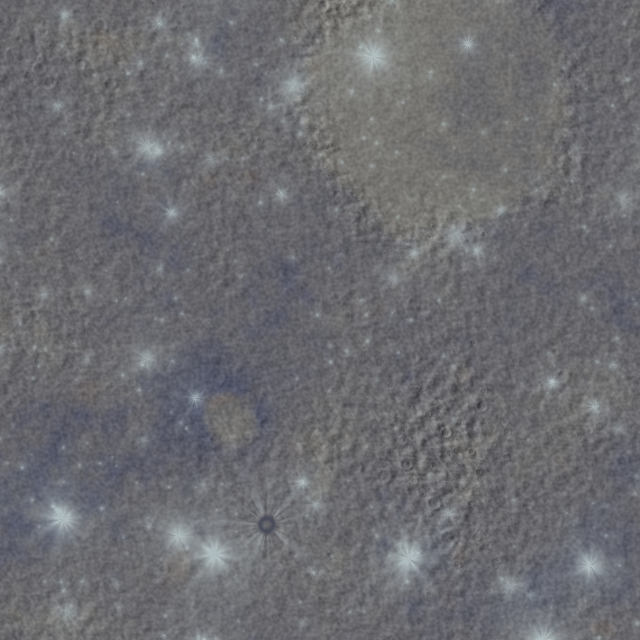
Give the GLSL for this texture, as a Shadertoy shader.

```glsl
// A cratered grey planet surface: blue lowlands, a tan lava basin, rough hills.
// Gradient-noise fbm sets colour and side-lit relief; jittered cell grids
// scatter the shaded craters and the pale, rayed impact spots.

const vec3 BLUE = vec3(0.305, 0.320, 0.400);
const vec3 GREY = vec3(0.402, 0.400, 0.417);
const vec3 TAN = vec3(0.462, 0.456, 0.440);
const vec3 RUST = vec3(0.470, 0.405, 0.360);
const vec3 ICE = vec3(0.740, 0.800, 0.810);
const vec2 LIGHT = vec2(-0.86, 0.51);        // direction towards the sun
const vec2 BASIN = vec2(0.69, 0.84);
const vec2 MARE = vec2(0.36, 0.345);
const vec2 RAYED = vec2(0.417, 0.18);
const vec2 HILLS = vec2(0.68, 0.27);
const float BASIN_RADIUS = 0.205;
const float RELIEF = 0.16;
const float CRATER_DEPTH = 0.10;
const float GRAIN = 0.065;

vec4 hash4(vec2 p) {
    vec4 q = fract(p.xyxy * vec4(0.1031, 0.1030, 0.0973, 0.1099));
    q += dot(q, q.wzxy + 33.33);
    return fract((q.xxyz + q.yzzw) * q.zywx);
}

vec2 gradient(vec2 cell) {
    float a = 6.2832 * hash4(cell + 57.0).x;
    return vec2(cos(a), sin(a));
}

float noise(vec2 p) {
    vec2 i = floor(p), f = p - i;
    vec2 u = f * f * f * (f * (f * 6.0 - 15.0) + 10.0);
    vec2 e = vec2(0.0, 1.0);
    return mix(mix(dot(gradient(i), f), dot(gradient(i + e.yx), f - e.yx), u.x),
               mix(dot(gradient(i + e), f - e), dot(gradient(i + 1.0), f - 1.0), u.x), u.y);
}

float fbm(vec2 p, int octaves) {
    float sum = 0.0, amp = 1.0;
    for (int i = 0; i < octaves; i++) {
        sum += amp * noise(p);
        p = mat2(1.6, 1.2, -1.2, 1.6) * p + 17.3;
        amp *= 0.55;
    }
    return sum;
}

// Soft round patch: 1 at the centre, fading over the given radius
float patchAt(vec2 p, vec2 centre, float radius) {
    vec2 d = (p - centre) / radius;
    return exp(-dot(d, d));
}

// Sunlit slope of one bowl with a raised rim; d is in crater radii
float bowl(vec2 d) {
    float x = length(d);
    float wall = exp(-pow((x - 0.72) / 0.25, 2.0));
    float rim = exp(-pow((x - 1.18) / 0.22, 2.0));
    return (0.65 * rim - wall) * dot(d, LIGHT) / max(x, 0.05) - 0.25 * exp(-2.0 * x * x);
}

float craters(vec2 p, float cells, float density) {
    vec2 q = p * cells, base = floor(q);
    float shade = 0.0;
    for (int k = 0; k < 9; k++) {
        vec2 cell = base + vec2(k % 3, k / 3) - 1.0;
        vec4 h = hash4(cell + cells * 3.0);
        float radius = mix(0.13, 0.30, h.z * h.z);
        shade += step(h.w, density) * mix(0.4, 1.0, h.w / density) * bowl((q - cell - h.xy) / radius);
    }
    return shade;
}

// Pale impact spots with a small core and a ragged halo
float spots(vec2 p, float cells, float density) {
    vec2 q = p * cells, base = floor(q);
    float glow = 0.0;
    for (int k = 0; k < 9; k++) {
        vec2 cell = base + vec2(k % 3, k / 3) - 1.0;
        vec4 h = hash4(cell + cells * 5.0 + 11.0);
        vec2 d = q - cell - h.xy;
        float x = length(d), size = mix(0.05, 0.13, h.z);
        float rays = 1.0 + 1.3 * noise(d / max(x, 0.01) * 3.0 + cell * 7.0);
        float halo = 0.38 * rays * exp(-x / (size * 1.9)) * smoothstep(1.0, 0.3, x);
        glow += step(h.w, density) * mix(0.3, 1.0, h.z) * (halo + 0.55 * exp(-x * x / (size * size)));
    }
    return glow;
}

void mainImage(out vec4 fragColor, in vec2 fragCoord) {
    vec2 p = fragCoord / iResolution.xy;
    float broad = fbm(p * 3.2 + 4.7, 5), mottle = fbm(p * 21.0 + 9.0, 5);

    // Regions
    float edge = length(p - BASIN) - BASIN_RADIUS + 0.035 * fbm(p * 9.0, 4);
    float basin = smoothstep(0.025, -0.025, edge);
    float rim = exp(-pow(edge / 0.03, 2.0));
    float mare = patchAt(p, MARE, 0.10) + 0.8 * patchAt(p, vec2(0.84, 0.08), 0.13)
               + 0.7 * patchAt(p, vec2(0.97, 0.30), 0.06) + 0.6 * patchAt(p, vec2(0.05, 0.86), 0.08);
    float island = smoothstep(0.05, 0.025, length(p - MARE) + 0.015 * mottle);
    float hills = patchAt(p * vec2(1.0, 0.45), HILLS * vec2(1.0, 0.45), 0.085);
    float rough = clamp(0.45 + broad * 0.5 + 0.8 * hills + 0.6 * rim - 0.35 * basin, 0.15, 1.4);

    // Colour: negative tone is blue lowland, positive is tan upland
    float tone = 0.05 + 0.85 * broad + 0.45 * mottle + 0.65 * basin;
    tone -= mare * (0.75 + 0.9 * mottle) * (1.0 - island) - 0.5 * island;
    vec3 color = mix(GREY, BLUE, smoothstep(0.0, 1.0, -tone));
    color = mix(color, TAN, smoothstep(0.0, 0.9, tone));
    color = mix(color, RUST, 0.35 * smoothstep(0.35, 0.8, fbm(p * 9.0 + 31.0, 3)));

    // Relief, diagonal streaks and fine grain
    vec2 q = p * 48.0;
    float slope = fbm(q, 4) - fbm(q + LIGHT * 0.35, 4);
    float streak = noise(vec2(dot(p, vec2(0.8, 0.6)) * 9.0, dot(p, vec2(-0.6, 0.8)) * 60.0));
    float shade = RELIEF * rough * slope + 0.02 * streak + GRAIN * noise(p * 165.0);
    shade += 0.045 * fbm(p * 75.0 + 3.0, 2);
    shade += CRATER_DEPTH * rough * (craters(p, 13.0, 0.22) + craters(p, 27.0, 0.30) + 0.8 * craters(p, 55.0, 0.32));
    color += shade * vec3(1.0, 1.0, 0.97);

    // Bright impacts, then the large rayed crater
    float glow = spots(p, 6.0, 0.36) + 0.8 * spots(p, 14.0, 0.28) + 0.6 * spots(p, 36.0, 0.22);
    vec2 d = p - RAYED;
    float x = length(d);
    float rays = max(0.0, noise(d / max(x, 0.001) * 6.0) + 0.25);
    glow += 0.75 * rays * exp(-x / 0.055) * smoothstep(0.012, 0.022, x);
    color = mix(color, ICE, clamp(glow, 0.0, 0.85));
    color = mix(color, BLUE * 0.85, 0.8 * exp(-pow((x - 0.010) / 0.004, 2.0)));

    fragColor = vec4(clamp(color, 0.0, 1.0), 1.0);
}
```
